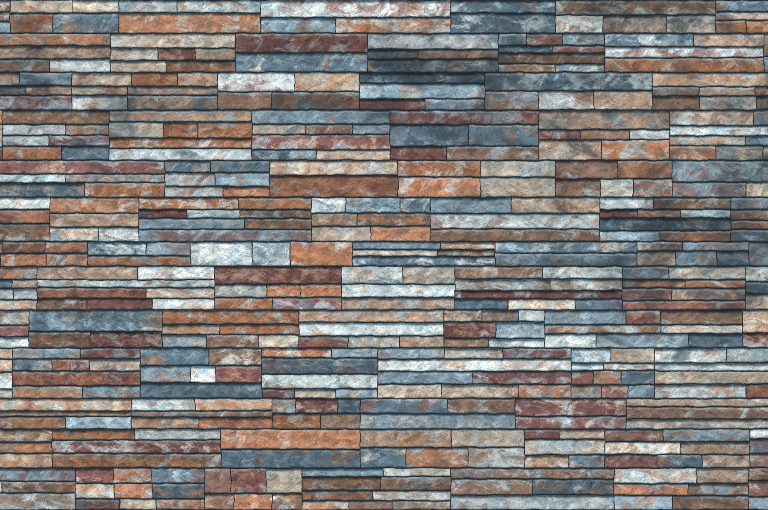
A Shadertoy shader for this texture:

```glsl
// Weathered ledgestone wall: thin split slates in interlocking, unequal courses.
#define BANDS 13.0        // horizontal bands over the height
#define PANELS 3.7        // panels per unit of height
#define COURSES 38.0      // courses over the height
#define JITTER 0.5        // unevenness of stone sizes
#define GAP 0.0022        // joint width
#define LEDGE 0.0050      // lit upper lip
#define SHADOW 0.0070     // longest cast shadow
#define WOBBLE 0.0013     // roughness of the stone edges
#define SOOT 0.60         // strength of dark weathering
#define GRAIN 0.30        // strength of surface relief

const vec3 JOINT = vec3(0.13, 0.15, 0.16);
const vec3 SHADE = vec3(0.42, 0.50, 0.55);
const vec3 SOOT_TINT = vec3(0.16, 0.19, 0.21);
const vec3 LICHEN = vec3(0.66, 0.75, 0.79);
const vec3 RUST = vec3(0.62, 0.42, 0.30);
const vec3 STONES[8] = vec3[8](
    vec3(0.36, 0.44, 0.49), vec3(0.53, 0.62, 0.67),
    vec3(0.76, 0.80, 0.80), vec3(0.67, 0.58, 0.51),
    vec3(0.49, 0.41, 0.36), vec3(0.64, 0.46, 0.36),
    vec3(0.47, 0.34, 0.33), vec3(0.72, 0.68, 0.62));

float hash(vec2 p) {
    return fract(sin(dot(p, vec2(127.1, 311.7))) * 43758.5);
}

vec3 stoneColor(float h) { return STONES[int(min(h * 8.0, 7.0))]; }

// Layered, folded sines: organic value of roughly -1 to 1
float waves(vec2 p) {
    float sum = 0.0, amp = 0.6;
    for (int i = 0; i < 5; i++) {
        p = mat2(0.8, -0.6, 0.6, 0.8) * p + 0.55 * sin(p.yx * 1.3 + float(i));
        sum += amp * sin(p.x) * cos(p.y);
        p *= 1.9;
        amp *= 0.7;
    }
    return sum;
}

// Cellular noise: nearest distance, border distance, cell value
vec3 cellular(vec2 p) {
    vec2 base = floor(p);
    vec3 res = vec3(9.0, 9.0, 0.0);
    for (int y = -1; y <= 1; y++)
    for (int x = -1; x <= 1; x++) {
        vec2 c = base + vec2(x, y);
        float d = length(c + vec2(hash(c), hash(c + 31.7)) - p);
        if (d < res.x) res = vec3(d, res.x, hash(c + 7.3));
        else res.y = min(res.y, d);
    }
    return vec3(res.x, res.y - res.x, res.z);
}

// Edge k of a unit length cut into n uneven parts
float cut(float k, float n, float seed) {
    float shift = (k > 0.0 && k < n) ? JITTER * (hash(vec2(k, seed)) - 0.5) : 0.0;
    return (k + shift) / n;
}

// Part that holds t: lower edge, upper edge, index
vec3 split(float t, float n, float seed) {
    float k = floor(t * n);
    if (t < cut(k, n, seed)) k -= 1.0;
    else if (t >= cut(k + 1.0, n, seed)) k += 1.0;
    return vec3(cut(k, n, seed), cut(k + 1.0, n, seed), k);
}

void mainImage(out vec4 fragColor, in vec2 fragCoord) {
    vec2 p = fragCoord / iResolution.y;
    float px = 1.0 / iResolution.y;
    vec2 q = p + WOBBLE * vec2(waves(p * 70.0), waves(p * 55.0 + 9.0));

    // Bands, panels in a band, courses in a panel, stones in a course
    vec3 band = split(q.y, BANDS, 1.0);
    float bandH = band.y - band.x;
    float u = q.x * PANELS / 32.0 + 0.1 + 0.6 * hash(vec2(band.z, 5.0));
    vec3 panel = split(u, 32.0, band.z + 20.0);
    float panelW = (panel.y - panel.x) * 32.0 / PANELS;
    float seed = band.z * 3.17 + panel.z * 7.31;
    float v = (q.y - band.x) / bandH;
    float count = max(1.0, floor(bandH * COURSES + 1.7 * hash(vec2(seed, 2.0)) - 0.35));
    vec3 course = split(v, count, seed);
    float rowSeed = seed + course.z * 1.73;
    float s = (u - panel.x) / (panel.y - panel.x);
    vec3 stone = split(s, 1.0 + floor(2.7 * hash(vec2(rowSeed, 4.0))), rowSeed + 0.4);
    vec2 id = vec2(rowSeed, stone.z + 11.0);

    // Distances to the four sides, in units of height
    float side = min(s - stone.x, stone.y - s) * panelW;
    float bottom = (v - course.x) * bandH;
    float top = (course.y - v) * bandH;
    float depth = hash(id + 3.0);

    // Mineral patches and stains
    vec2 local = p * vec2(38.0, 54.0) + 40.0 * hash(id);
    float patches = waves(local);
    float fine = waves(local * 3.1 + 5.0);
    vec3 facet = cellular(p * vec2(75.0, 130.0) + 0.8 * fine);
    vec3 col = stoneColor(hash(id + 1.0));
    col = mix(col, stoneColor(hash(id + 2.0)), 0.65 * smoothstep(-0.1, 0.6, patches + 0.3 * fine));
    col = mix(col, RUST, 0.45 * smoothstep(0.3, 0.9, waves(local * 0.8 + 17.0)));
    col = mix(col, LICHEN, 0.6 * smoothstep(0.2, 0.9, waves(local * 1.3 + 33.0)));
    col *= 0.88 + 0.30 * hash(id + 6.0);
    col *= 1.0 + GRAIN * (0.6 * fine + 0.6 * (facet.z - 0.5));
    col *= 0.88 + 0.12 * smoothstep(0.0, 0.18, facet.y);

    // Broad soot broken into mottles, heavier to the upper right
    float drift = 0.3 * (fragCoord.x / iResolution.x + p.y - 1.0);
    float soot = 0.45 * waves(p * vec2(3.6, 4.4) + 2.0) + drift;
    soot += 0.4 * waves(p * vec2(24.0, 34.0)) + 0.25 * fine;
    col = mix(col, SOOT_TINT, SOOT * smoothstep(0.05, 0.75, soot));

    // Lit lips on proud stones, cast shadows on recessed ones
    float lip = smoothstep(LEDGE + px, LEDGE - px, top) * smoothstep(0.3, 0.55, depth);
    col = mix(col, LICHEN * (0.9 + 0.25 * fine), 0.45 * lip);
    float reach = SHADOW * (1.0 - depth);
    col *= mix(SHADE, vec3(1.0), smoothstep(reach * 0.3, reach + px, top));
    col *= mix(SHADE + 0.25, vec3(1.0), smoothstep(0.0, 0.005, bottom));

    // Joints, finer between neighbours than between courses
    float gap = min(side * 1.8, min(bottom, top * 1.8));
    float fill = smoothstep(GAP * 0.2 - 0.5 * px, GAP + 0.5 * px, gap);
    col = mix(JOINT, col * 1.03, fill);
    fragColor = vec4(clamp(col, 0.0, 1.0), 1.0);
}
```
